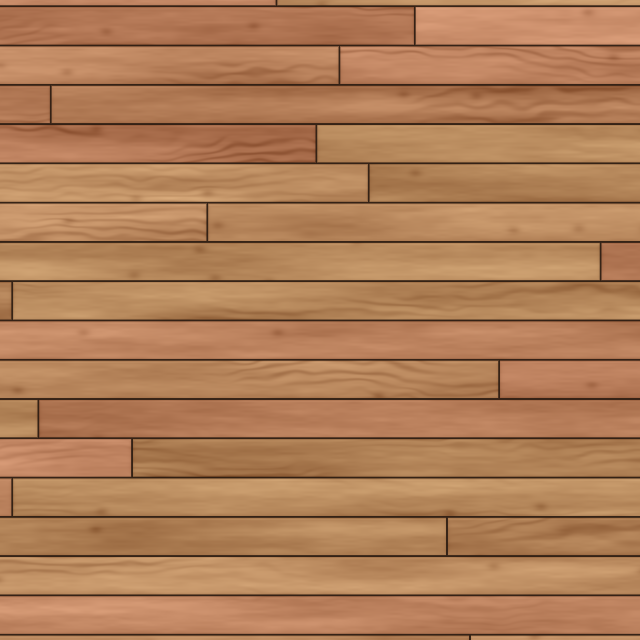
This texture is drawn by a Shadertoy shader. Its source:

```glsl
// Wooden floor of long narrow planks laid in staggered rows.
// Each plank gets its own tint and grain: stretched value noise for fibres
// and stains, warped sines for growth rings, scattered cells for small knots.

#define ROWS 16.295         // plank rows over the canvas height
#define ROW_SHIFT 0.159     // part of a row cut off at the top
#define PLANK_LENGTH 1.2    // in canvas widths
#define GAP_WIDTH 0.0028    // dark seam between planks
#define FIBRE 0.17          // strength of fine streaks
#define STAIN 0.28          // strength of broad streaks
#define RINGS 0.19          // strength of growth rings
#define TONE_SPREAD 0.19    // brightness difference between planks
#define TAN vec3(0.715, 0.535, 0.36)
#define SALMON vec3(0.735, 0.50, 0.365)
#define GAP_COLOR vec3(0.17, 0.11, 0.07)

const float TAU = 6.2831853;

float hash(vec2 p) {
    vec3 q = fract(p.xyx * 0.1031);
    q += dot(q, q.yzx + 33.33);
    return fract((q.x + q.y) * q.z);
}

float noise(vec2 p) {
    vec2 cell = floor(p), f = fract(p);
    f = f * f * (3.0 - 2.0 * f);
    float low = mix(hash(cell), hash(cell + vec2(1, 0)), f.x);
    float high = mix(hash(cell + vec2(0, 1)), hash(cell + vec2(1, 1)), f.x);
    return mix(low, high, f.y);
}

// Streaks along x, from coarse to fine, centred on zero
float fibres(vec2 p) {
    float sum = 0.0, weight = 0.5;
    vec2 scale = vec2(9.0, 90.0);
    for (int i = 0; i < 3; i++) {
        sum += weight * (noise(p * scale) - 0.5);
        scale *= vec2(2.3, 1.8);
        weight *= 0.75;
    }
    return sum;
}

// Thin wavy growth lines, fading in and out along the plank
float growthRings(vec2 p) {
    float warp = 3.0 * noise(p * vec2(5.0, 14.0)) + 0.7 * noise(p * vec2(28.0, 60.0));
    float line = 0.5 + 0.5 * sin(TAU * (p.y * ROWS * 4.0 + warp));
    float patchMask = smoothstep(0.35, 0.8, noise(p * vec2(3.0, 25.0) + 7.0));
    return line * line * patchMask;
}

// Small elongated dark spots, at most one in each cell
float knots(vec2 p) {
    vec2 q = p * vec2(9.0, ROWS), cell = floor(q);
    vec2 centre = 0.3 + 0.4 * vec2(hash(cell + 3.0), hash(cell + 11.0));
    vec2 d = (fract(q) - centre) / vec2(0.09, 0.10);
    return step(0.78, hash(cell + 23.0)) * exp(-dot(d, d));
}

// Start of the joint pattern in a row, spread by a quadratic sequence
float jointStart(float row) {
    return PLANK_LENGTH * fract(0.54 + 0.041 * row - 0.139 * row * row);
}

void mainImage(out vec4 fragColor, in vec2 fragCoord) {
    vec2 uv = fragCoord / iResolution.xy;
    float pixel = 1.0 / min(iResolution.x, iResolution.y);

    // Row and plank layout, counted from the top
    float y = (1.0 - uv.y) * ROWS - ROW_SHIFT;
    float row = floor(y), across = fract(y);
    float x = (uv.x - jointStart(row)) / PLANK_LENGTH;
    float along = fract(x);
    vec2 id = vec2(row, floor(x)) + 40.0;

    // Wood coordinates with a separate origin for every plank
    vec2 wood = vec2(uv.x, across / ROWS) + 19.0 * vec2(hash(id + 5.0), hash(id + 9.0));

    // Tint and grain
    vec3 color = mix(TAN, SALMON, smoothstep(0.1, 0.9, hash(id)));
    float shade = TONE_SPREAD * (hash(id + 31.0) - 0.5);
    shade += STAIN * (noise(wood * vec2(3.5, 38.0)) - 0.5);
    shade += FIBRE * fibres(wood);
    shade -= RINGS * growthRings(wood) * smoothstep(0.2, 0.9, hash(id + 57.0));
    shade -= 0.16 * knots(wood);

    // Lit upper edge and soft shading beside the seams
    float below = across / ROWS;
    float edgeY = min(across, 1.0 - across) / ROWS;
    float edgeX = min(along, 1.0 - along) * PLANK_LENGTH;
    float edge = min(edgeX, edgeY);
    float rim = (below - 0.004) / 0.0012;
    shade += 0.07 * exp(-rim * rim) - 0.22 * exp(-edge / 0.0022);
    color *= 1.0 + shade * vec3(0.7, 1.0, 1.3);

    // Dark seams
    float halfGap = 0.5 * GAP_WIDTH;
    float seam = 1.0 - smoothstep(halfGap - 0.5 * pixel, halfGap + 0.5 * pixel, edge);
    color = mix(color, GAP_COLOR, 0.92 * seam);

    fragColor = vec4(clamp(color, 0.0, 1.0), 1.0);
}
```
